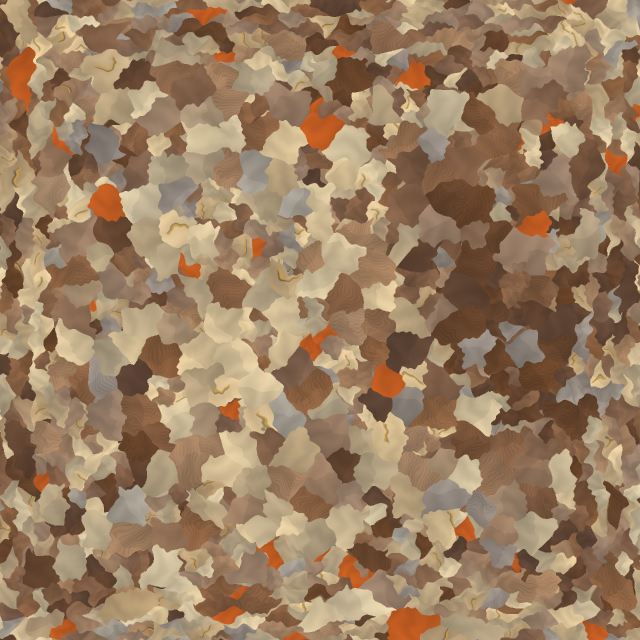
Reproduce this texture procedurally as a three.js fragment shader.

```glsl
// Draws a dense collage of torn, earth-toned chips with wood grain, soft folds and gold seams.
varying vec2 vUv;

const vec3 UMBER  = vec3(0.38, 0.26, 0.18);
const vec3 BROWN  = vec3(0.51, 0.37, 0.27);
const vec3 CLAY   = vec3(0.60, 0.48, 0.38);
const vec3 STONE  = vec3(0.69, 0.61, 0.48);
const vec3 CREAM  = vec3(0.82, 0.74, 0.59);
const vec3 ORANGE = vec3(0.74, 0.35, 0.13);
const vec3 GOLD   = vec3(0.78, 0.60, 0.27);
const vec3 SLATE  = vec3(0.57, 0.55, 0.53);

const float LARGE_CHIPS = 21.0;
const float SMALL_CHIPS = 38.0;

float hash(vec2 p, float seed) {
  vec3 q = fract(vec3(p.xyx + seed * 7.13) * vec3(0.1031, 0.1030, 0.0973));
  q += dot(q, q.yzx + 33.33);
  return fract((q.x + q.y) * q.z);
}

vec2 direction(float angle) {
  return vec2(cos(angle), sin(angle));
}

float blob(vec2 p, vec2 centre, vec2 radius) {
  vec2 d = (p - centre) / radius;
  return exp(-dot(d, d));
}

// Layered sines that make the chip outlines ragged.
vec2 tear(vec2 p) {
  vec2 bend = 2.0 * sin(p * 57.0 + 1.7 * sin(p.yx * 31.0));
  vec2 coarse = sin(p.yx * vec2(141.0, 127.0) + bend);
  vec2 fine = sin(p.yx * vec2(367.0, 331.0) + 2.0 * bend.yx);
  return p + 0.0038 * coarse + 0.0013 * fine;
}

// Chips lengthen along the nearest side of the canvas.
vec2 sideStretch(vec2 p) {
  vec2 side = min(p, 1.0 - p);
  vec2 near = 1.0 - smoothstep(0.02, 0.16, side);
  return mix(vec2(1.0), vec2(1.5), near) * mix(vec2(1.0), vec2(0.65), near.yx);
}

// Cellular noise: xy is the cell, zw the offset from its seed point.
vec4 nearestCell(vec2 p, vec2 stretch, float seed) {
  vec2 base = floor(p);
  vec4 nearest = vec4(0.0);
  float best = 100.0;
  for (int y = -1; y <= 1; y++) {
    for (int x = -1; x <= 1; x++) {
      vec2 cell = base + vec2(float(x), float(y));
      vec2 point = vec2(hash(cell, seed), hash(cell, seed + 1.0));
      vec2 offset = p - cell - 0.08 - 0.84 * point;
      float dist = length(offset * stretch) - 0.18 * hash(cell, seed + 2.0);
      if (dist < best) {
        best = dist;
        nearest = vec4(cell, offset);
      }
    }
  }
  return nearest;
}

// Regional lightness: a pale middle with a dark hollow to its right.
float regionTone(vec2 p) {
  float pale = blob(p, vec2(0.48, 0.54), vec2(0.34, 0.32));
  float hollow = blob(p, vec2(0.78, 0.51), vec2(0.11, 0.13));
  float upper = blob(p, vec2(0.69, 0.67), vec2(0.06, 0.10));
  float clumps = sin(p.x * 23.0 + 2.0 * sin(p.y * 17.0)) * sin(p.y * 27.0 + 1.0);
  return 0.27 * pale - 0.75 * hollow - 0.40 * upper + 0.10 * clumps - 0.06;
}

vec3 earth(float tone) {
  vec3 color = mix(UMBER, BROWN, smoothstep(0.10, 0.19, tone));
  color = mix(color, CLAY, smoothstep(0.33, 0.42, tone));
  color = mix(color, STONE, smoothstep(0.55, 0.63, tone));
  return mix(color, CREAM, smoothstep(0.78, 0.86, tone));
}

// Colour of one chip, with facets, folds, grain and seams.
vec3 chipColor(vec2 cell, vec2 local, vec2 centre, float seed) {
  float tone = hash(cell, seed) + regionTone(centre);
  float kind = hash(cell, seed + 1.0);
  float detail = hash(cell, seed + 2.0);
  vec2 axis = direction(6.2832 * hash(cell, seed + 3.0));
  float along = dot(local, axis);
  float across = dot(local, vec2(-axis.y, axis.x));
  float wave = across + 0.10 * sin(along * 5.0 + detail * 9.0);

  vec3 color = earth(tone);
  color += (detail - 0.5) * vec3(0.05, 0.0, -0.05);
  color = mix(color, SLATE, 0.8 * step(0.95, kind));
  color = mix(color, ORANGE, step(kind, 0.036) * step(0.05, tone));

  float facet = step(0.12, along + 0.35 * across) - 0.4;
  float fold = sin(wave * 9.0 + detail * 20.0);
  float grain = sin(wave * 62.0 + 2.0 * sin(along * 7.0));
  float grained = step(0.55, detail) * (1.0 - smoothstep(0.50, 0.65, tone));
  float shade = 0.10 * along + 0.035 * fold + 0.07 * facet * step(0.4, kind);
  color *= 1.0 + shade + 0.045 * grain * grained;

  float seamed = step(0.78, detail) * step(0.55, tone) * step(0.1, kind);
  float reach = 1.0 - smoothstep(0.30, 0.42, abs(along));
  float seam = 1.0 - smoothstep(0.018, 0.045, abs(wave - 0.1));
  float crease = 1.0 - smoothstep(0.01, 0.05, abs(wave - 0.05));
  color = mix(color, color * 0.68, crease * reach * seamed);
  return mix(color, GOLD, seam * reach * seamed);
}

// Large chips lie over small ones and thin out toward the sides.
vec3 collage(vec2 uv) {
  vec2 p = tear(uv);
  vec2 stretch = sideStretch(uv);
  vec4 large = nearestCell(p * LARGE_CHIPS, stretch, 3.0);
  vec2 centre = p - large.zw / LARGE_CHIPS;
  vec2 side = min(centre, 1.0 - centre);
  float cover = 0.12 + 0.70 * smoothstep(0.02, 0.20, min(side.x, side.y));
  if (hash(large.xy, 11.0) < cover) return chipColor(large.xy, large.zw, centre, 20.0);
  vec4 small = nearestCell(p * SMALL_CHIPS, stretch, 40.0);
  return chipColor(small.xy, small.zw, p - small.zw / SMALL_CHIPS, 50.0);
}

void main() {
  // Four samples smooth the chip edges.
  vec3 color = vec3(0.0);
  for (int i = 0; i < 4; i++) {
    vec2 corner = vec2(mod(float(i), 2.0), floor(float(i) / 2.0)) - 0.5;
    color += 0.25 * collage(vUv + corner * 0.001);
  }
  gl_FragColor = vec4(color, 1.0);
}
```
